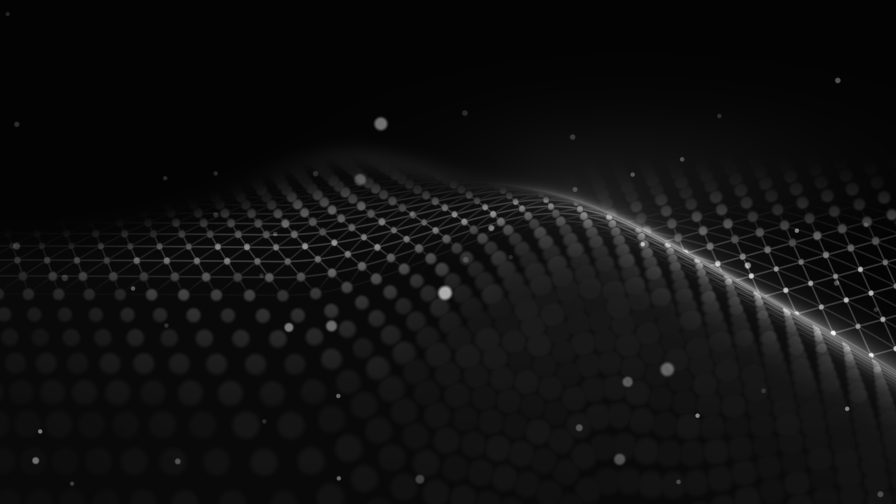
A WebGL 2 fragment shader for this background:

```glsl
#version 300 es
precision highp float;
// A dark wave of linked dots under a shallow depth of field. Two warped lattices
// (front slope and far slope) meet at a glowing ridge; dots grow into dim discs
// away from the focus line, and hashed motes drift over everything.
uniform vec2 u_resolution;
out vec4 outColor;

vec2 hash2(vec2 cell) {
    vec3 q = fract(cell.xyx * vec3(.1031, .1030, .0973));
    q += dot(q, q.yzx + 33.33);
    return fract((q.xx + q.yz) * q.zy);
}

float bell(float x) { return exp(-x * x); }

// Bright edge of the wave: level at first, then a steady descent.
float ridgeHeight(float x) {
    float d = x - 1.12;
    return .657 - .295 * (d + sqrt(d * d + .0256));
}

// Sharpest curve of the front slope, dipping into the valley at the left.
float focusHeight(float x) {
    return ridgeHeight(x) - .155 * (1. - smoothstep(.55, 1.25, x));
}

float skyline(float x) {
    return ridgeHeight(x) + .05 * bell((x - .69) / .2) - .09 * (1. - smoothstep(0., .7, x));
}

// Canvas position to lattice coordinates; row spacing widens towards the viewer.
vec2 sheet(vec2 p, bool front) {
    if (front) {
        float d = focusHeight(p.x) - p.y;
        float spacing = mix(.028, .010, smoothstep(.6, 1.25, p.x)) - .006 * smoothstep(1.2, 1.78, p.x);
        float shear = .35 + .7 * bell((p.x - .8) / .4);
        float drift = shear * d / (1. + 1.5 * max(d, 0.));
        return vec2(17. * (p.x - drift), log(max(1. + .12 * d / spacing, .05)) / .12);
    }
    float lift = p.y - .28 * (p.x - 1.4);
    return vec2(18. * (p.x + .45 * p.y), -log(max(.09 - .105 * lift, .01)) / .105);
}

// Dots and links of one sheet, measured on the canvas through the local Jacobian.
float net(vec2 p, bool front, float radius) {
    const float e = .001;
    float pixel = 1. / u_resolution.y;
    vec2 uv = sheet(p, front);
    mat2 jacobian = mat2(sheet(p + vec2(e, 0.), front) - uv, sheet(p + vec2(0., e), front) - uv) / e;
    mat2 toCanvas = inverse(jacobian);

    float dots = 0.;
    for (int j = -1; j <= 1; j++)
        for (int i = -1; i <= 1; i++) {
            vec2 node = floor(uv) + .5 + vec2(i, j);
            float dist = length(toCanvas * (node - uv));
            float disc = 1. - smoothstep(radius * .6, radius * 1.1 + pixel, dist);
            dots = max(dots, disc * (.6 + .4 * hash2(node + 60.).x));
        }
    dots *= .62 * pow(.0055 / radius, 1.25);

    vec2 gradU = vec2(jacobian[0].x, jacobian[1].x);
    vec2 gradV = vec2(jacobian[0].y, jacobian[1].y);
    vec3 offset = abs(fract(vec3(uv, uv.x + uv.y + .5)) - .5);
    vec3 dist = offset / vec3(length(gradU), length(gradV), length(gradU + gradV));
    vec3 link = 1. - smoothstep(vec3(0.), vec3(.0012 + pixel), dist);
    float links = max(max(link.x, link.y), link.z * .6);
    return max(dots, links * .2 * (1. - smoothstep(.006, .014, radius)));
}

// Floating motes: one candidate per cell, rarer near the top.
float motes(vec2 p) {
    float sum = 0.;
    for (int j = -1; j <= 1; j++)
        for (int i = -1; i <= 1; i++) {
            vec2 cell = floor(p / .1) + vec2(i, j);
            vec2 place = hash2(cell + 17.), look = hash2(cell + 91.);
            vec2 center = (cell + .1 + .8 * place) * .1;
            float radius = .005 + .011 * pow(look.x, 5.);
            float present = step(look.y, mix(.42, .1, smoothstep(.65, .9, center.y)));
            float light = .12 + .4 * place.x * place.x + .2 * pow(look.x, 8.);
            sum += present * light * (1. - smoothstep(radius * .55, radius * 1.15, length(p - center)));
        }
    return sum;
}

void main() {
    vec2 p = gl_FragCoord.xy / u_resolution.y;
    p.x *= 1.7778 * u_resolution.y / u_resolution.x;
    float ridge = ridgeHeight(p.x), sky = skyline(p.x);
    float above = p.y - ridge;

    // Background and haze
    float light = .012 + .022 * smoothstep(-.02, .12, sky - p.y);
    light += .055 * bell((p.x - 1.28) / .38) * bell((p.y - .65) / .13);
    light += .06 * bell((p.y - sky + .01) / .025) * bell((p.x - .78) / .22);

    // Front slope
    float depth = focusHeight(p.x) - p.y;
    float growth = depth > 0. ? .08 + .08 * smoothstep(.7, 1.3, p.x) : .05;
    float radius = min(.0055 + growth * abs(depth), .03);
    float fade = mix(.12, .006, smoothstep(.7, 1.25, p.x));
    float frontMask = smoothstep(0., fade, sky - p.y);
    frontMask *= mix(.5, 1., smoothstep(0., .5, p.x)) * mix(.55, 1., smoothstep(0., .45, p.y));
    light += net(p, true, radius) * frontMask;

    // Far slope behind the ridge
    float farRadius = min(.005 + .06 * max(p.y - .47, 0.), .014);
    float farMask = smoothstep(-.004, .004, above) * smoothstep(1.05, 1.4, p.x) * (1. - smoothstep(.52, .7, p.y));
    light += net(p, false, farRadius) * farMask;

    // Ridge glow, softening towards the right edge
    float soft = smoothstep(1.5, 1.78, p.x);
    light += .45 * (1. - .5 * soft) * exp(-abs(above) / (.007 + .014 * soft)) * smoothstep(.92, 1.35, p.x);
    light += .11 * exp(-abs(above) / .045) * smoothstep(.9, 1.25, p.x);

    light += motes(p);
    outColor = vec4(vec3(min(light, .95)), 1.);
}
```
